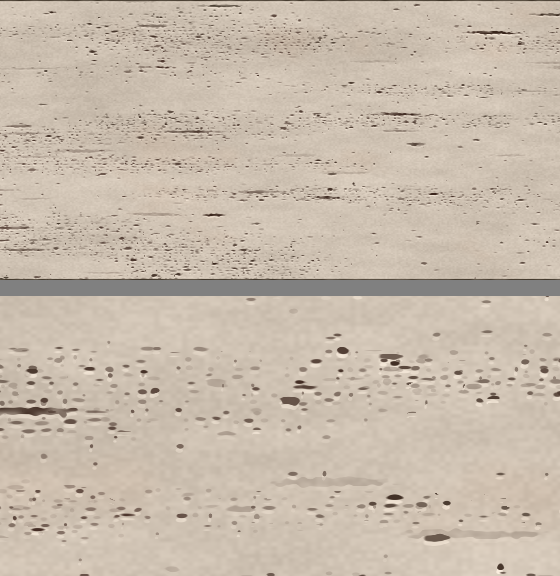
Top: the whole. Bottom: its middle third, enlarged.
This texture is drawn by a Shadertoy shader. Its source:

```glsl
float hash(vec2 p) {
    vec3 q = fract(vec3(p.xyx) * 0.1031);
    q += dot(q, q.yzx + 33.33);
    return fract((q.x + q.y) * q.z);
}

float noise(vec2 p) {
    vec2 i = floor(p), f = fract(p);
    f = f * f * (3.0 - 2.0 * f);
    return mix(mix(hash(i), hash(i + vec2(1, 0)), f.x),
               mix(hash(i + vec2(0, 1)), hash(i + vec2(1, 1)), f.x), f.y);
}

float fbm(vec2 p) {
    float sum = 0.0, weight = 0.5;
    for (int i = 0; i < 4; i++) {
        sum += weight * noise(p);
        p = p * 2.03 + 17.3;
        weight *= 0.5;
    }
    return sum / 0.9375;
}

// One ragged, flattened hole per occupied cell; returns its depth
float pits(vec2 p, vec2 cell, float density, float seed) {
    vec2 grid = p / cell + seed * 13.0;
    grid.x += 9.0 * hash(vec2(floor(grid.y), seed));
    vec2 id = floor(grid) + seed * vec2(37.0, 71.0);
    vec2 radius = mix(vec2(0.12, 0.18), vec2(0.42, 0.36),
                      vec2(hash(id + 3.1), hash(id + 7.7)));
    vec2 center = mix(radius, 1.0 - radius, vec2(hash(id + 11.3), hash(id + 19.9)));
    float ragged = 0.75 * noise(p * vec2(110.0, 240.0) + seed * 5.0);
    float inside = 1.0 - length((fract(grid) - center) / radius) - ragged * 0.8;
    float edge = 0.6 / iResolution.y;
    float shape = smoothstep(-edge, edge, inside * radius.y * cell.y);
    float depth = hash(id + 29.3);
    return shape * step(hash(id + 41.7), density) * mix(0.12, 0.95, depth * depth);
}

// Small holes crowd along the bedding layers, long cracks lie anywhere
float cavities(vec2 p) {
    p.y += 0.012 * noise(p * vec2(2.5, 5.0));
    float bed = smoothstep(0.42, 0.78, noise(p * vec2(1.3, 19.0) + 4.0));
    bed *= 0.4 + 0.9 * noise(p * vec2(7.0, 14.0));
    float fine = pits(p, vec2(0.019, 0.010), 0.03 + 0.85 * bed, 1.0);
    float flecks = pits(p, vec2(0.030, 0.012), 0.02 + 0.55 * bed, 2.0);
    float holes = pits(p, vec2(0.052, 0.018), 0.02 + 0.30 * bed, 3.0);
    float cracks = pits(p, vec2(0.330, 0.021), 0.09, 4.0);
    cracks *= 0.5 + 0.7 * noise(p * vec2(60.0, 130.0));
    return max(max(fine * 0.8, flecks), max(holes * 1.1, cracks * 1.2));
}

void mainImage(out vec4 fragColor, in vec2 fragCoord) {
    vec2 p = fragCoord / iResolution.y;

    // Pale stone with soft clouds, faint layering and fine grain
    float tone = 0.05 * (noise(p * vec2(3.0, 6.0)) - 0.5)
               + 0.07 * (fbm(p * vec2(9.0, 34.0)) - 0.5)
               + 0.05 * (noise(p * vec2(150.0, 210.0)) - 0.5);
    vec3 color = vec3(0.806, 0.756, 0.696) + tone;
    color -= vec3(0.0, 0.012, 0.018) * smoothstep(0.6, 0.85, fbm(p * vec2(4.0, 7.0) + 9.0));

    // Holes, with light catching their lower lips
    float depth = cavities(p);
    float lip = max(cavities(p + vec2(0.001, 0.005)) - depth, 0.0);
    color += 0.13 * lip;
    vec3 shadow = mix(vec3(0.20, 0.16, 0.11), vec3(0.24, 0.14, 0.11), noise(p * 5.0));
    color = mix(color, shadow, min(depth, 1.0));

    // Dark joints along the top and bottom edges
    float border = min(p.y, 1.0 - p.y);
    float joint = 1.0 - smoothstep(0.003, 0.006, border);
    color += 0.03 * smoothstep(0.012, 0.006, border);
    color = mix(color, vec3(0.25, 0.21, 0.16), joint * (0.75 + 0.25 * noise(p * vec2(40.0, 9.0))));

    fragColor = vec4(color, 1.0);
}
```
